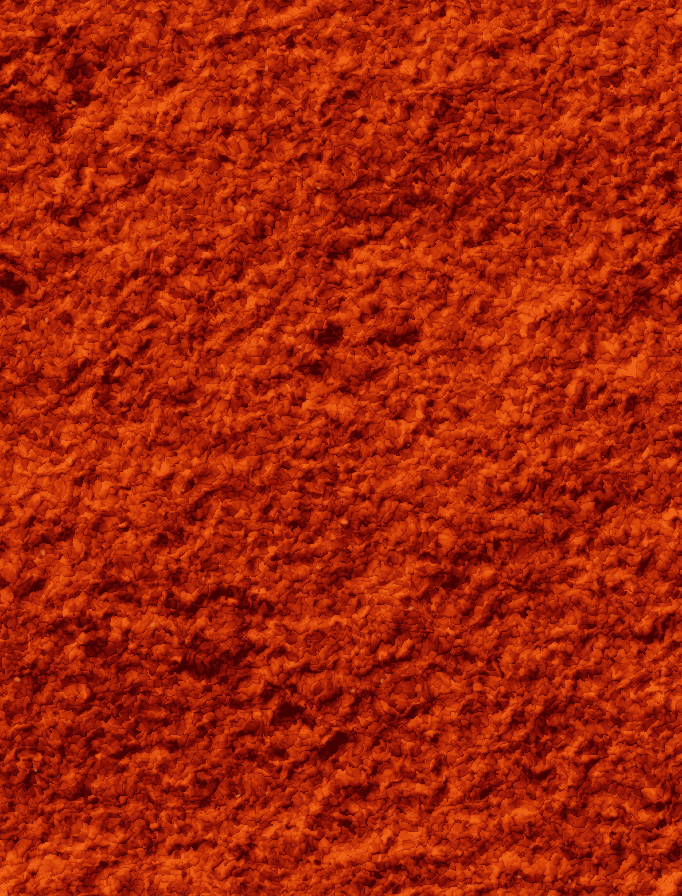
Give the GLSL for this texture, as a WebGL 1 fragment shader.

```glsl
precision highp float;
// Ground red spice: a loose powder surface lit from the upper left.
// Ragged grains sit on several scales of noise relief, with dark hollows
// and rare pale flecks; the summed light picks a colour from a red ramp.

uniform vec2 u_resolution;

const vec2 LIGHT = vec2(-0.5, 0.866);
const float GRAINS = 165.0;  // grains per canvas height
const float FLECKS = 32.0;   // fleck cells per canvas height

float hash(vec2 p) {
  vec3 q = fract(p.xyx * 0.1031);
  q += dot(q, q.yzx + 33.33);
  return fract((q.x + q.y) * q.z);
}

vec2 hash2(vec2 p) {
  return vec2(hash(p + 17.3), hash(p + 71.9));
}

vec2 turn(vec2 p, float angle) {
  float c = cos(angle), s = sin(angle);
  return vec2(c * p.x - s * p.y, s * p.x + c * p.y);
}

// Value noise scaled to mean 0 and deviation 1
float noise(vec2 p) {
  vec2 cell = floor(p), f = fract(p);
  f = f * f * (3.0 - 2.0 * f);
  float low = mix(hash(cell), hash(cell + vec2(1.0, 0.0)), f.x);
  float high = mix(hash(cell + vec2(0.0, 1.0)), hash(cell + 1.0), f.x);
  return (mix(low, high, f.y) - 0.5) / 0.215;
}

vec2 noise2(vec2 p) {
  return vec2(noise(p), noise(p + 60.0));
}

// Light on a bumpy layer: positive on slopes that face the light
float relief(vec2 p, float scale, float angle) {
  vec2 q = turn(p, angle) * scale + 40.0;
  vec2 towardLight = turn(LIGHT, angle) * 0.6;
  return 1.15 * (noise(q) - noise(q + towardLight));
}

// Light on loose grains: own tone, rounded side and soft dark gap
float grainLight(vec2 p) {
  vec2 cell = floor(p);
  vec2 nearest = vec2(0.0), owner = cell;
  float closest = 8.0;
  for (int y = -1; y <= 1; y++) {
    for (int x = -1; x <= 1; x++) {
      vec2 id = cell + vec2(float(x), float(y));
      vec2 offset = p - id - hash2(id);
      float d = length(offset);
      if (d < closest) {
        closest = d;
        nearest = offset;
        owner = id;
      }
    }
  }
  float tone = (hash(owner + 5.7) - 0.5) * 3.46;
  float side = dot(nearest, LIGHT) / 0.28;
  float gap = 0.35 - smoothstep(0.2, 0.75, closest);
  return 0.38 * tone + 0.34 * side + 0.75 * gap;
}

// Small shadowed pits, gathered in patches, with crumbly rims
float hollow(vec2 p) {
  float body = noise(turn(p, -0.2) * vec2(8.0, 12.0) + 9.0);
  float rim = noise(turn(p, 0.6) * 42.0);
  return smoothstep(1.7, 2.8, body + 0.95 * rim);
}

// Coverage of sparse oval flecks, one at most in a cell
float fleck(vec2 p, float pixel) {
  vec2 id = floor(p);
  vec2 center = 0.25 + 0.5 * hash2(id);
  vec2 q = turn(fract(p) - center, 6.28 * hash(id + 3.1));
  float radius = mix(0.06, 0.11, hash(id + 8.4));
  float edge = length(q * vec2(1.0, 1.6)) - radius;
  float present = step(0.95, hash(id + 29.0));
  return present * (1.0 - smoothstep(-pixel, pixel, edge));
}

vec3 blend(vec3 from, vec3 to, float start, float end, float light) {
  return mix(from, to, clamp((light - start) / (end - start), 0.0, 1.0));
}

// Dark crevice to bright orange
vec3 spiceColor(float light) {
  vec3 c = vec3(0.27, 0.005, 0.005);
  c = blend(c, vec3(0.31, 0.01, 0.01), -2.7, -2.05, light);
  c = blend(c, vec3(0.45, 0.04, 0.02), -2.05, -1.28, light);
  c = blend(c, vec3(0.56, 0.07, 0.02), -1.28, -0.64, light);
  c = blend(c, vec3(0.66, 0.13, 0.03), -0.64, -0.04, light);
  c = blend(c, vec3(0.75, 0.18, 0.03), -0.04, 0.61, light);
  c = blend(c, vec3(0.85, 0.27, 0.04), 0.61, 1.44, light);
  return blend(c, vec3(0.93, 0.38, 0.09), 1.44, 2.6, light);
}

void main() {
  vec2 p = gl_FragCoord.xy / u_resolution.y;
  vec2 bent = p + 0.0025 * noise2(p * 45.0);
  vec2 ragged = bent + 0.0012 * noise2(p * 230.0);

  // Light from fine grains up to broad drifts
  float light = 0.05 + grainLight(ragged * GRAINS);
  light += 0.45 * relief(ragged, 125.0, 0.9);
  light += 0.48 * relief(bent, 72.0, 0.5);
  light += 0.27 * relief(bent, 36.0, 1.1);
  light += 0.16 * relief(bent, 15.0, -0.4);
  light += 0.13 * relief(p * vec2(0.7, 1.2), 6.0, -0.2);
  light += 0.15 * noise(turn(p, 0.15) * vec2(2.5, 4.5) + 20.0);
  light -= 1.3 * hollow(bent);

  // Pale seed and husk flecks
  vec3 color = spiceColor(light);
  float pale = fleck(p * FLECKS, FLECKS / u_resolution.y);
  color = mix(color, vec3(0.9, 0.5, 0.2), 0.65 * pale);
  gl_FragColor = vec4(color, 1.0);
}
```
